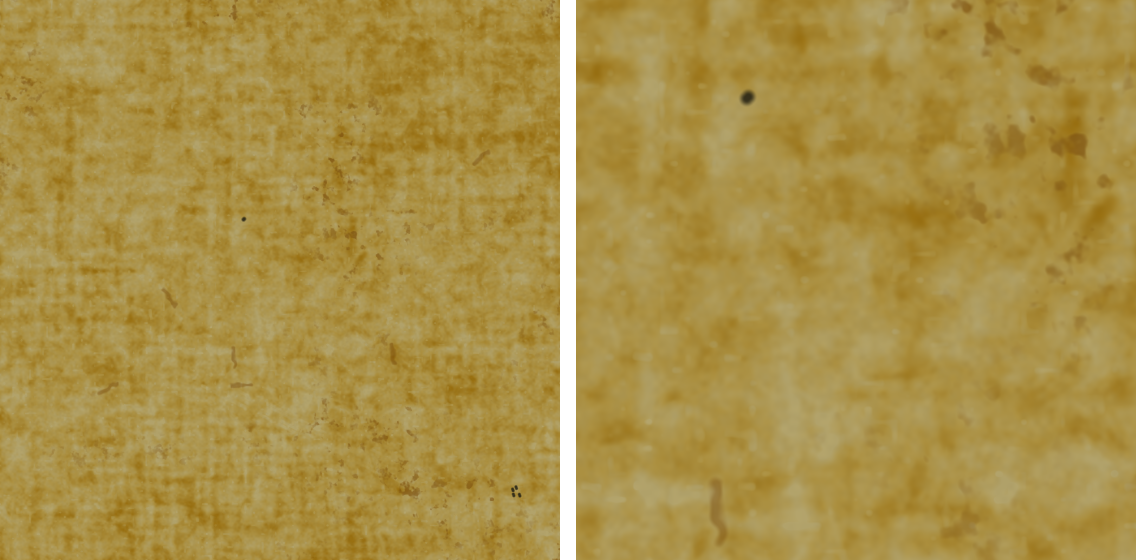
Left, the full canvas; right, a detail of the centre.
Give the GLSL for this texture, as a three.js fragment shader.

```glsl
// Worn ochre paint on woven canvas, with brown stains, pale scratches and dark specks.
varying vec2 vUv;

const vec3 DEEP_OCHRE = vec3(0.595, 0.435, 0.065);
const vec3 MID_OCHRE = vec3(0.667, 0.560, 0.250);
const vec3 PALE_OCHRE = vec3(0.695, 0.635, 0.415);
const vec3 STAIN_BROWN = vec3(0.47, 0.29, 0.04);
const vec3 SPECK_BLACK = vec3(0.13, 0.12, 0.07);

float hash(vec2 p) {
  return fract(sin(dot(p, vec2(127.1, 311.7))) * 43758.5453);
}

// Value noise centred on zero, from -0.5 to 0.5.
float noise(vec2 p) {
  vec2 cell = floor(p);
  vec2 f = fract(p);
  f = f * f * (3.0 - 2.0 * f);
  float low = mix(hash(cell), hash(cell + vec2(1.0, 0.0)), f.x);
  float high = mix(hash(cell + vec2(0.0, 1.0)), hash(cell + vec2(1.0, 1.0)), f.x);
  return mix(low, high, f.y) - 0.5;
}

float fbm(vec2 p) {
  float sum = 0.0;
  float gain = 1.0;
  for (int i = 0; i < 3; i++) {
    sum += gain * noise(p);
    p = mat2(0.8, 0.6, -0.6, 0.8) * p * 2.03 + 17.3;
    gain *= 0.55;
  }
  return sum;
}

float segmentDistance(vec2 p, vec2 start, vec2 span) {
  vec2 d = p - start;
  return length(d - span * clamp(dot(d, span) / dot(span, span), 0.0, 1.0));
}

float softLine(vec2 p, vec2 start, vec2 span, float width) {
  return 1.0 - smoothstep(0.2 * width, width, segmentDistance(p, start, span));
}

// Uneven threads running both ways, strong in some places and worn in others.
float weave(vec2 p) {
  float streaks = noise(p * vec2(11.0, 62.0)) + noise(p * vec2(64.0, 10.0) + 31.0);
  vec2 threads = sin(6.2832 * 46.0 * p + 1.5 * noise(p * 14.0));
  float wear = 0.5 + noise(p * 6.0 + 70.0);
  return 0.27 * streaks + 0.09 * wear * (threads.x + threads.y);
}

// Paint thickness: 0 is deep ochre, 1 is pale.
float paintTone(vec2 p) {
  vec2 warped = p + 0.010 * vec2(noise(p * 38.0), noise(p * 38.0 + 50.0));
  float tone = 0.51 + 0.26 * fbm(p * 3.5 + 5.0);
  tone += 0.26 * noise(warped * 24.0 + 9.0);
  tone += 0.48 * fbm(warped * 56.0);
  tone += 0.16 * noise(p * 190.0);
  tone += 0.07 * (0.5 - p.x) * (1.3 - p.y);
  return tone + weave(warped);
}

// Small brown marks gathered in loose clusters.
float stains(vec2 p) {
  float cluster = smoothstep(-0.05, 0.45, fbm(p * 5.0 + 23.0));
  float grains = fbm(p * 74.0 + 41.0) + 0.25 * noise(p * 210.0);
  return cluster * smoothstep(0.18, 0.60, grains);
}

// A few short brown strokes with ragged edges.
float brownStrokes(vec2 p) {
  float mask = 0.0;
  vec2 ragged = p + 0.006 * vec2(noise(p * 120.0), noise(p * 120.0 + 8.0));
  for (int i = 0; i < 6; i++) {
    float id = float(i);
    vec2 start = vec2(hash(vec2(id, 3.1)), hash(vec2(id, 7.7))) * 0.8 + 0.1;
    float angle = 6.2832 * hash(vec2(id, 12.9));
    vec2 span = 0.032 * vec2(cos(angle), sin(angle));
    mask = max(mask, softLine(ragged, start, span, 0.006));
  }
  return mask;
}

// Faint pale scratches falling to the right.
float scratches(vec2 p) {
  float mask = 0.0;
  for (int i = 0; i < 9; i++) {
    float id = float(i);
    float along = hash(vec2(id, 21.3));
    vec2 start = vec2(0.20 + 0.45 * along, 0.42 - 0.24 * along);
    start.y += 0.05 * (hash(vec2(id, 5.4)) - 0.5);
    vec2 span = (0.08 + 0.12 * hash(vec2(id, 9.2))) * vec2(0.88, -0.46);
    mask = max(mask, softLine(p, start, span, 0.0045));
  }
  return mask * smoothstep(-0.25, 0.3, noise(p * 55.0 + 13.0));
}

// One lone dark speck and a small group near the lower right.
float darkSpecks(vec2 p) {
  float mask = softLine(p, vec2(0.435, 0.608), vec2(0.001), 0.0055);
  for (int i = 0; i < 4; i++) {
    float id = float(i);
    vec2 offset = vec2(hash(vec2(id, 1.7)), hash(vec2(id, 4.3))) - 0.5;
    vec2 centre = vec2(0.922, 0.130) + offset * vec2(0.014, 0.026);
    mask = max(mask, softLine(p, centre, vec2(0.001, -0.003), 0.0042));
  }
  return mask;
}

void main() {
  float tone = paintTone(vUv) + 0.20 * scratches(vUv);
  tone += 0.22 * smoothstep(0.28, 0.48, noise(vUv * 130.0 + 61.0));
  vec3 color = mix(DEEP_OCHRE, MID_OCHRE, clamp(tone * 2.0, 0.0, 1.0));
  color = mix(color, PALE_OCHRE, clamp(tone * 2.0 - 1.0, 0.0, 1.0));
  color = mix(color, STAIN_BROWN, 0.60 * max(stains(vUv), 0.75 * brownStrokes(vUv)));
  color *= 1.0 + 0.035 * noise(vUv * 260.0 + 90.0);
  color = mix(color, SPECK_BLACK, 0.85 * darkSpecks(vUv));
  gl_FragColor = vec4(color, 1.0);
}
```
